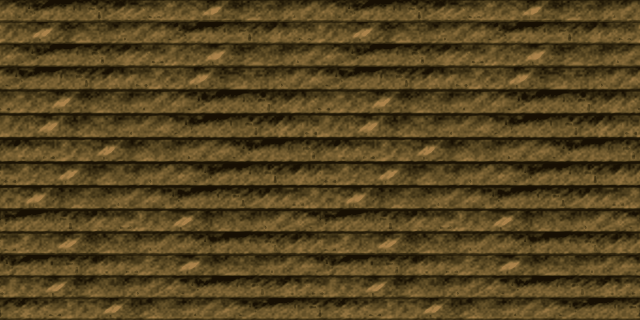
Reproduce this texture procedurally as a Shadertoy shader.

```glsl
// Weathered rows of thatch-like brown ridges: 14 rows down, two repeats across.
// Each row reuses one periodic pattern of slanted fibres, grain and dark stains,
// slid sideways by its own shift, with a shadowed top and a dark seam between rows.

const float TAU = 6.2831853;
const float ROWS = 14.0;

// Sideways position of the bright fibres in each row, from the top down
const float rowShift[14] = float[14](
    0.67, 0.14, 0.68, 0.63, 0.20, 0.16, 0.34,
    0.22, 0.12, 0.58, 0.22, 0.60, 0.18, 0.36);

float hash(vec2 p) {
    return fract(sin(dot(p, vec2(127.1, 311.7))) * 43758.5453);
}

// Value noise that repeats every "period" cells in x
float noise(vec2 p, float period) {
    vec2 cell = floor(p);
    vec2 f = fract(p);
    f = f * f * (3.0 - 2.0 * f);
    float x0 = mod(cell.x, period);
    float x1 = mod(cell.x + 1.0, period);
    float low = mix(hash(vec2(x0, cell.y)), hash(vec2(x1, cell.y)), f.x);
    float high = mix(hash(vec2(x0, cell.y + 1.0)), hash(vec2(x1, cell.y + 1.0)), f.x);
    return mix(low, high, f.y);
}

// Brown ramp from deep shadow to lit straw
vec3 strawColor(float tone) {
    vec3 color = mix(vec3(0.09, 0.06, 0.01), vec3(0.62, 0.48, 0.27), tone);
    color.g += 0.07 * tone * (1.0 - tone);
    return color;
}

void mainImage(out vec4 fragColor, in vec2 fragCoord) {
    vec2 p = fragCoord / iResolution.y;
    float x = 2.0 * fragCoord.x / iResolution.x;
    float down = 1.0 - p.y;

    // Slightly uneven row spacing
    float q = ROWS * (down + 0.009 * (sin(TAU * down + 0.5) - 0.4));
    q = clamp(q, 0.0, ROWS - 0.001);
    float row = floor(q);
    float v = q - row;
    float s = x - rowShift[int(row)];

    // Bright and stained stretches along the row
    float lit = smoothstep(0.1, 0.95, cos(TAU * s));
    float stained = smoothstep(-0.1, 0.8, cos(TAU * (s - 0.57)));

    // Slanted fibres, broad and fine
    float slant = s + 0.08 * v;
    float fibre = noise(vec2(slant * 44.0, v * 1.8 + 3.0), 44.0);
    float fineFibre = noise(vec2(slant * 90.0, v * 4.0 + 17.0), 90.0);

    // Grain differs a little from row to row
    float grain = noise(vec2(s * 150.0, q * 11.0), 150.0);
    float mottle = noise(vec2(s * 64.0, v * 5.0 + 41.0), 64.0);

    // Rounded ridge: shaded above, lit below
    float wavyV = v + 0.16 * (mottle - 0.5);
    float tone = mix(0.27, 0.69, smoothstep(0.08, 0.62, wavyV));
    tone -= 0.12 * smoothstep(0.86, 1.0, v);
    tone += (fibre - 0.5) * (0.24 + 0.2 * lit);
    tone += (fineFibre - 0.5) * 0.24 + (grain - 0.5) * 0.3 + (mottle - 0.5) * 0.16;

    // Fibres catching the light
    float belly = smoothstep(0.15, 0.45, v) * smoothstep(1.0, 0.8, v);
    tone += 0.36 * lit * belly * smoothstep(0.58, 0.85, fibre);

    // Stains hanging under the seam, and small pits
    float blot = noise(vec2(s * 28.0, v * 2.5 + 29.0), 28.0);
    float underSeam = smoothstep(0.6, 0.2, v + 0.2 * (fineFibre - 0.5));
    tone -= stained * underSeam * (0.08 + 0.32 * smoothstep(0.35, 0.7, blot));
    tone -= 0.3 * smoothstep(0.84, 0.95, mottle) * belly;

    // Dark seam, crisper in some rows
    float aa = ROWS / iResolution.y;
    float seamDist = min(v, 1.0 - v) + 0.03 * (fineFibre - 0.5);
    float seam = 1.0 - smoothstep(0.02, 0.055 + aa, seamDist);
    float seamDepth = 0.76 - 0.2 * cos(TAU * down) + 0.1 * (hash(vec2(floor(q + 0.5), 7.0)) - 0.5);
    tone = mix(tone, 0.02, seam * seamDepth);

    fragColor = vec4(strawColor(clamp(tone, 0.0, 1.1)), 1.0);
}
```
